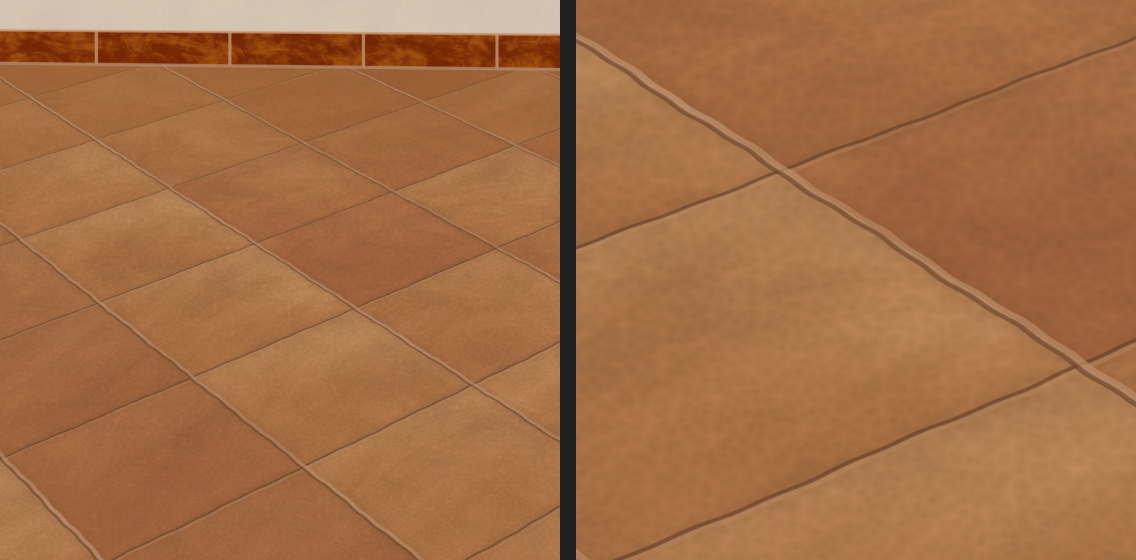
Left: the whole. Right: its middle third, enlarged.
This texture is drawn by a Shadertoy shader. Its source:

```glsl
// Terracotta floor laid diagonally, seen in perspective below a glazed skirting and a plaster wall.
// A homography maps the canvas to tile space, where each tile gets its own tone, cloudy wear
// (layered warped sines) and fine grain (cellular noise); joints are bands around the grid lines.

const vec3 CLAY       = vec3(0.655, 0.435, 0.265);
const vec3 CLAY_RED   = vec3(0.605, 0.370, 0.225);
const vec3 CLAY_PALE  = vec3(0.710, 0.520, 0.345);
const vec3 CLAY_FAR   = vec3(0.600, 0.370, 0.195);
const vec3 GROUT      = vec3(0.730, 0.550, 0.410);
const vec3 CREVICE    = vec3(0.400, 0.245, 0.150);
const vec3 GLAZE_DARK = vec3(0.460, 0.150, 0.015);
const vec3 GLAZE_LIT  = vec3(0.620, 0.310, 0.060);
const vec3 PLASTER    = vec3(0.830, 0.765, 0.690);

// Columns: step along the falling rows, step along the rising rows, grid origin.
const mat3 TILE_TO_CANVAS = mat3(0.12815,  0.07245, -0.07556,
                                 0.28741, -0.07005,  0.06333,
                                 0.03646,  0.42708,  1.0);

vec2 hash2(vec2 p) {
    vec3 q = fract(vec3(p.xyx) * vec3(0.1031, 0.1030, 0.0973));
    q += dot(q, q.yzx + 33.33);
    return fract((q.xx + q.yz) * q.zy);
}

// Distance to the nearest scattered point, about 0 to 1.
float cellular(vec2 p) {
    vec2 id = floor(p), f = fract(p);
    float nearest = 2.0;
    for (int y = -1; y <= 1; y++)
        for (int x = -1; x <= 1; x++) {
            vec2 o = vec2(x, y);
            vec2 d = o + hash2(id + o) - f;
            nearest = min(nearest, dot(d, d));
        }
    return sqrt(nearest);
}

// Layered, rotated and warped sines, about -1 to 1.
float clouds(vec2 p) {
    float sum = 0.0, amp = 0.55;
    for (int i = 0; i < 6; i++) {
        p = mat2(0.8, 0.6, -0.6, 0.8) * p * 1.75 + 0.9 * sin(p.yx * 1.3 + float(i));
        sum += amp * sin(p.x) * cos(p.y);
        amp *= 0.68;
    }
    return sum;
}

// Smooth stripe around d = 0, fading once thinner than the sampling width.
float band(float d, float halfWidth, float aa) {
    return (1.0 - smoothstep(halfWidth - aa, halfWidth + aa, abs(d))) * min(1.0, 1.5 * halfWidth / aa);
}

// Signed distance to the nearest integer line.
float toLine(float x) { return x - floor(x + 0.5); }

vec3 tileColor(vec2 grid, float grain) {
    vec2 id = floor(grid), f = grid - id;
    float phase = 0.07 * id.x + 0.333 * id.y + 0.13 * id.x * id.y;
    float tone = 0.5 - 0.5 * cos(6.2832 * phase);
    vec2 seed = id * vec2(17.3, 9.1);
    float wear = clouds(grid * 1.8 + seed);
    float fine = clouds(grid * 8.0 + seed.yx);

    vec3 col = mix(CLAY, CLAY_RED, 0.75 * smoothstep(0.4, 1.0, tone));
    float farCorner = 0.5 * (1.0 - f.x + f.y);
    float pale = (1.0 - 0.75 * tone) * smoothstep(0.2, 0.95, farCorner + 0.22 * wear);
    col = mix(col, CLAY_PALE, 0.85 * pale);
    col *= 1.0 + 0.035 * wear + 0.028 * fine + 0.07 * (grain - 0.5);

    // Slightly burnt rim
    vec2 rim = min(f, 1.0 - f);
    return col * mix(0.955, 1.0, smoothstep(0.0, 0.07, min(rim.x, rim.y)));
}

vec3 addJoints(vec3 col, vec2 grid, vec2 aa) {
    vec2 wobble = 0.003 * sin(grid.yx * 13.0) + 0.002 * sin(grid.yx * 41.0);
    vec2 d = vec2(toLine(grid.x + wobble.x), toLine(grid.y + wobble.y));
    float patchy = 0.5 + 0.5 * clouds(grid * 1.3 + 4.0);
    // Rising rows: mostly a dark crack with a faint pale lip
    col = mix(col, GROUT, band(d.x - 0.009, 0.009, aa.x) * mix(0.15, 0.5, patchy));
    col = mix(col, CREVICE, band(d.x + 0.003, 0.006, aa.x) * 0.65);
    // Falling rows: pale mortar with a shadow on the near side
    col = mix(col, GROUT, band(d.y, 0.011, aa.y) * mix(0.4, 0.9, patchy));
    return mix(col, CREVICE, band(d.y + 0.012, 0.006, aa.y) * 0.6);
}

vec3 skirtingColor(vec2 p, float aa) {
    float blotch = clouds(p * vec2(22.0, 34.0)) + 0.5 * clouds(p * 75.0);
    vec3 col = mix(GLAZE_DARK, GLAZE_LIT, smoothstep(-0.7, 1.1, blotch));
    float period = 0.2385;
    float joint = toLine((p.x - 0.172) / period) * period;
    return mix(col, GROUT, 0.9 * band(joint, 0.0028, aa));
}

void mainImage(out vec4 fragColor, in vec2 fragCoord) {
    vec2 p = fragCoord / iResolution.xy;
    p.y = 1.0 - p.y; // depth measured down from the top edge
    float aa = 0.8 / iResolution.y;

    // Floor
    vec3 q = inverse(TILE_TO_CANVAS) * vec3(p, 1.0);
    vec2 grid = q.xy / q.z;
    float grain = cellular(p * vec2(130.0, 165.0));
    vec3 col = tileColor(grid, grain);
    col = mix(col, CLAY_FAR, 0.6 * (1.0 - smoothstep(0.1, 0.36, p.y)));
    col = addJoints(col, grid, 0.7 * fwidth(grid));

    // Skirting and wall, with mortar along both edges of the skirting
    float skirtBottom = 0.113 + 0.011 * p.x;
    float skirtTop = 0.054 + 0.008 * p.x;
    vec3 plaster = PLASTER * (1.0 + 0.012 * clouds(p * 14.0) + 0.02 * (grain - 0.5));
    col = mix(skirtingColor(p, aa), col, smoothstep(-aa, aa, p.y - skirtBottom));
    col = mix(col, GROUT * 0.95, 0.85 * band(p.y - skirtBottom, 0.0028, aa));
    col = mix(plaster, col, smoothstep(-aa, aa, p.y - skirtTop));
    col = mix(col, GROUT * 1.08, 0.8 * band(p.y - skirtTop, 0.0022, aa));

    fragColor = vec4(clamp(col, 0.0, 1.0), 1.0);
}
```
